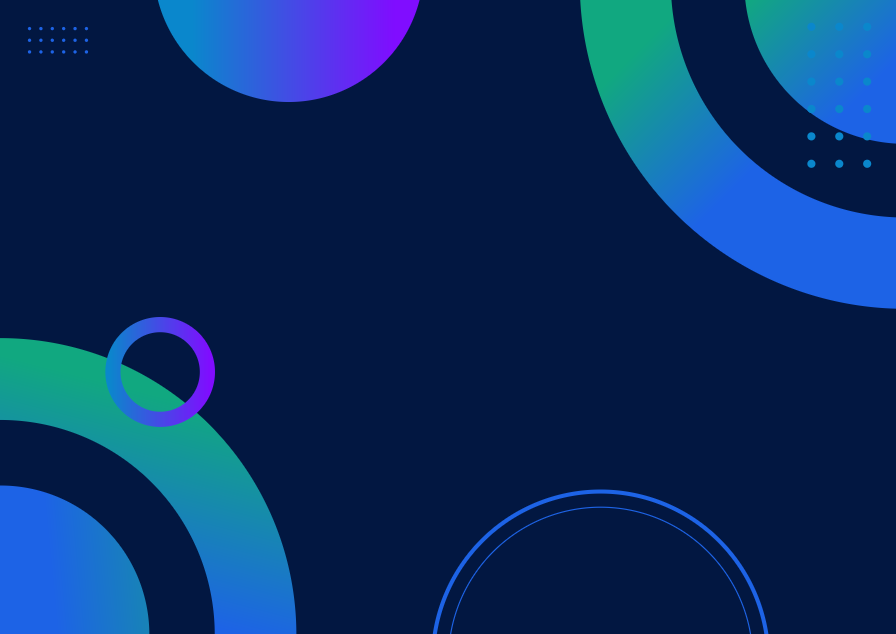
Write a Shadertoy shader that draws this background.

```glsl
const float ASPECT = 1.417;   // canvas width in units of its height

const vec3 NAVY   = vec3(0.008, 0.090, 0.253);
const vec3 BLUE   = vec3(0.114, 0.388, 0.902);
const vec3 GREEN  = vec3(0.067, 0.659, 0.502);
const vec3 CYAN   = vec3(0.039, 0.529, 0.800);
const vec3 VIOLET = vec3(0.500, 0.050, 1.000);

const vec2 TOP_CENTER    = vec2(0.4566, 1.0526);
const vec2 CORNER_CENTER = vec2(1.4317, 1.0277);
const vec2 LOWER_CENTER  = vec2(0.0010, -0.0010);
const vec2 SMALL_CENTER  = vec2(0.2533, 0.4133);
const vec2 LINE_CENTER   = vec2(0.9498, -0.0406);

// Radii of bands are given as inner, outer
const float TOP_RADIUS         = 0.2135;
const vec2  CORNER_BAND        = vec2(0.3708, 0.5148);
const float CORNER_DISC_RADIUS = 0.2546;
const vec2  LOWER_BAND         = vec2(0.3386, 0.4677);
const float LOWER_DISC_RADIUS  = 0.2352;
const vec2  SMALL_BAND         = vec2(0.0627, 0.0867);
const vec2  THICK_LINE         = vec2(0.2621, 0.2685);
const vec2  THIN_LINE          = vec2(0.2397, 0.2415);

// Dot grids start at their lower left dot
const vec2  FINE_ORIGIN   = vec2(0.0467, 0.9181);
const vec2  FINE_STEP     = vec2(0.0180, 0.0184);
const vec2  FINE_COUNT    = vec2(6.0, 3.0);
const float FINE_RADIUS   = 0.0026;
const vec2  COARSE_ORIGIN = vec2(1.2832, 0.7417);
const vec2  COARSE_STEP   = vec2(0.0441, 0.0432);
const vec2  COARSE_COUNT  = vec2(3.0, 6.0);
const float COARSE_RADIUS = 0.0064;

float disc(vec2 p, vec2 center, float radius) {
    return length(p - center) - radius;
}

float ring(vec2 p, vec2 center, vec2 band) {
    float r = length(p - center);
    return max(band.x - r, r - band.y);
}

float dotGrid(vec2 p, vec2 origin, vec2 spacing, vec2 count, float radius) {
    vec2 cell = clamp(round((p - origin) / spacing), vec2(0.0), count - 1.0);
    return disc(p, origin + cell * spacing, radius);
}

// Linear gradient running from point a to point b
vec3 gradient(vec2 p, vec2 a, vec2 b, vec3 colorA, vec3 colorB) {
    vec2 axis = b - a;
    return mix(colorA, colorB, clamp(dot(p - a, axis) / dot(axis, axis), 0.0, 1.0));
}

void paint(inout vec3 color, vec3 fill, float dist) {
    color = mix(color, fill, clamp(0.5 - dist * iResolution.y, 0.0, 1.0));
}

void mainImage(out vec4 fragColor, in vec2 fragCoord) {
    vec2 p = fragCoord / iResolution.xy * vec2(ASPECT, 1.0);
    vec3 color = NAVY;

    // Top disc
    vec3 fill = gradient(p, vec2(0.304, 1.0), vec2(0.624, 1.0), CYAN, VIOLET);
    paint(color, fill, disc(p, TOP_CENTER, TOP_RADIUS));

    // Upper right band and disc
    fill = gradient(p, vec2(0.987, 0.899), vec2(1.172, 0.714), GREEN, BLUE);
    paint(color, fill, ring(p, CORNER_CENTER, CORNER_BAND));
    fill = gradient(p, vec2(1.181, 1.0), vec2(1.347, 0.834), GREEN, BLUE);
    paint(color, fill, disc(p, CORNER_CENTER, CORNER_DISC_RADIUS));

    // Lower left band and disc
    fill = gradient(p, vec2(0.221, 0.384), vec2(0.138, 0.062), GREEN, BLUE);
    paint(color, fill, ring(p, LOWER_CENTER, LOWER_BAND));
    fill = gradient(p, vec2(0.083, 0.078), vec2(0.397, 0.109), BLUE, GREEN);
    paint(color, fill, disc(p, LOWER_CENTER, LOWER_DISC_RADIUS));

    // Small overlapping ring
    fill = gradient(p, vec2(0.172, 0.413), vec2(0.332, 0.413), CYAN, VIOLET);
    paint(color, fill, ring(p, SMALL_CENTER, SMALL_BAND));

    // Outlined arcs
    paint(color, BLUE, ring(p, LINE_CENTER, THICK_LINE));
    paint(color, BLUE, ring(p, LINE_CENTER, THIN_LINE));

    // Dot grids
    paint(color, BLUE, dotGrid(p, FINE_ORIGIN, FINE_STEP, FINE_COUNT, FINE_RADIUS));
    paint(color, CYAN, dotGrid(p, COARSE_ORIGIN, COARSE_STEP, COARSE_COUNT, COARSE_RADIUS));

    fragColor = vec4(color, 1.0);
}
```
